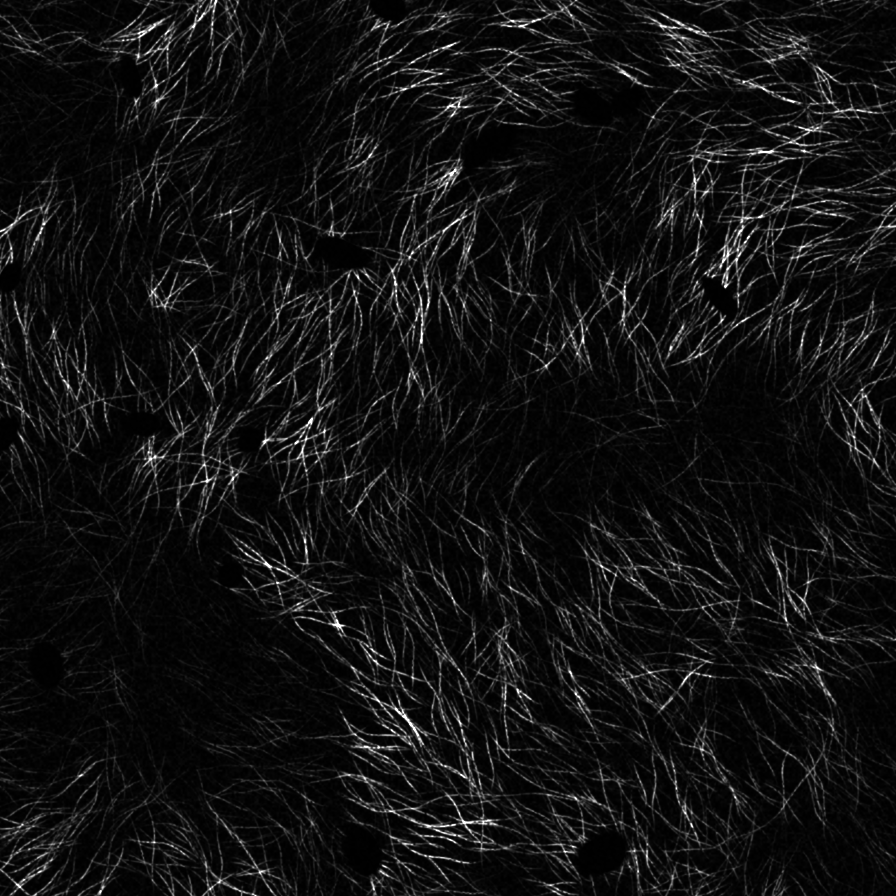
Give the GLSL for this texture, as a Shadertoy shader.

```glsl
// Dark micrograph of fine tangled fibres flowing around cells and black voids
#define GAIN 0.41          // brightness of the strongest strands
#define WIDTH 0.0012       // half width of a strand
#define SHORT_CELLS 16.0   // grid of the short strands
#define SHORT_COUNT 14
#define LONG_CELLS 9.0     // grid of the long strands
#define LONG_COUNT 8
#define BODY_CELLS 6.0     // grid of cell bodies and voids
#define MAIN_ANGLE 1.05    // prevailing direction of the strands
#define GRAIN_SCALE 400.0  // frequency of the speckle
#define FLOOR 0.024        // faint speckled background

// Four random values from integer coordinates
vec4 hash4(ivec4 cell) {
    uvec4 v = uvec4(cell + 512) * 1664525u + 1013904223u;
    v += v.yzxy * v.wxyz;
    v ^= v >> 16u;
    v += v.yzxy * v.wxyz;
    return vec4(v >> 8u) / 16777216.0;
}

float noise(vec2 p) {
    ivec2 i = ivec2(floor(p));
    vec2 f = fract(p);
    f = f * f * (3.0 - 2.0 * f);
    float a = hash4(ivec4(i, 3, 1)).x;
    float b = hash4(ivec4(i + ivec2(1, 0), 3, 1)).x;
    float c = hash4(ivec4(i + ivec2(0, 1), 3, 1)).x;
    float d = hash4(ivec4(i + ivec2(1, 1), 3, 1)).x;
    return mix(mix(a, b, f.x), mix(c, d, f.x), f.y);
}

float fbm(vec2 p) {
    return 0.55 * noise(p) + 0.29 * noise(p * 2.1 + 7.3) + 0.16 * noise(p * 4.3 + 19.1);
}

// Nearest elliptical body: relative radius, kind, tangent direction
vec4 nearestBody(vec2 p) {
    vec4 best = vec4(9.0, 1.0, 1.0, 0.0);
    ivec2 home = ivec2(floor(p * BODY_CELLS));
    for (int y = -1; y <= 1; y++)
    for (int x = -1; x <= 1; x++) {
        ivec2 cell = home + ivec2(x, y);
        vec4 h = hash4(ivec4(cell, 11, 5));
        vec4 shape = hash4(ivec4(cell, 12, 6));
        float angle = MAIN_ANGLE + (h.z - 0.5) * 3.0;
        vec2 axis = vec2(cos(angle), sin(angle));
        mat2 toBody = mat2(axis.x, -axis.y, axis.y, axis.x);
        float size = h.w < 0.45 ? 0.7 : 1.1;
        vec2 radii = size * vec2(mix(0.025, 0.058, shape.x), mix(0.015, 0.036, shape.y));
        vec2 q = toBody * (p - (vec2(cell) + h.xy) / BODY_CELLS) / radii;
        float r = length(q);
        if (r < best.x) {
            vec2 normal = transpose(toBody) * (q / radii);
            best = vec4(r, h.w, normalize(vec2(-normal.y, normal.x) + 1e-5));
        }
    }
    return best;
}

float isNest(float kind) { return step(0.45, kind) * step(kind, 0.72); }

// Direction and angular spread of the strands around a point
vec2 flow(vec2 p) {
    float base = MAIN_ANGLE + (fbm(p * 3.2 + 4.0) - 0.5) * 5.5 - 0.5 * smoothstep(0.5, 1.0, p.y);
    vec4 body = nearestBody(p);
    float near = 0.85 * exp(-4.0 * (body.x - 1.0) * (body.x - 1.0));
    vec2 tangent = vec2(body.z * body.z - body.w * body.w, 2.0 * body.z * body.w);
    vec2 twice = mix(vec2(cos(2.0 * base), sin(2.0 * base)), tangent, near);
    float spread = mix(1.0, 2.6, isNest(body.y) * smoothstep(1.2, 0.7, body.x));
    return vec2(0.5 * atan(twice.y, twice.x + 1e-5), spread);
}

// Sum of thin bent strands scattered in a grid
float strands(vec2 p, float cells, int count, int layer, float width) {
    vec2 g = p * cells;
    ivec2 home = ivec2(floor(g));
    float sum = 0.0;
    for (int y = -1; y <= 1; y++)
    for (int x = -1; x <= 1; x++) {
        ivec2 cell = home + ivec2(x, y);
        vec2 dir = flow((vec2(cell) + 0.5) / cells);
        for (int k = 0; k < count; k++) {
            vec4 h = hash4(ivec4(cell, k, layer));
            float angle = dir.x + (h.z - 0.5) * dir.y;
            float c = cos(angle), s = sin(angle);
            vec2 d = g - vec2(cell) - h.xy;
            vec2 q = vec2(c * d.x + s * d.y, c * d.y - s * d.x);
            float reach = mix(0.45, 0.95, fract(h.w * 37.0));
            float bend = (fract(h.z * 53.0) - 0.5) * 0.7;
            float off = q.y - bend * q.x * q.x - 0.025 * sin(q.x * 7.0 + h.x * 40.0);
            off /= width * cells * sqrt(1.0 + 4.0 * bend * bend * q.x * q.x);
            sum += h.w * h.w * exp(-off * off) * (1.0 - smoothstep(reach * 0.4, reach, abs(q.x)));
        }
    }
    return sum;
}

void mainImage(out vec4 fragColor, in vec2 fragCoord) {
    vec2 p = fragCoord / iResolution.y;
    float width = max(WIDTH, 0.6 / iResolution.y);
    float fibres = strands(p, SHORT_CELLS, SHORT_COUNT, 21, width)
                 + strands(p, LONG_CELLS, LONG_COUNT, 22, width);

    // Patchy brightness and narrow dark clefts
    float tone = mix(0.12, 1.5, smoothstep(0.25, 0.75, fbm(p * 6.0 + 31.0)));
    tone *= mix(0.4, 1.4, noise(p * 26.0));
    tone *= mix(0.3, 1.0, smoothstep(0.0, 0.07, abs(fbm(p * 6.5 + 57.0) - 0.5)));

    // Bright nests with a dark gap around them, and black voids with a lit rim
    vec4 body = nearestBody(p + 0.016 * (vec2(noise(p * 22.0), noise(p * 22.0 + 40.0)) - 0.5));
    float r = body.x, nest = isNest(body.y), hole = step(body.y, 0.45);
    tone *= 1.0 + nest * (0.9 * smoothstep(1.15, 0.85, r) - 0.6 * exp(-40.0 * (r - 1.3) * (r - 1.3)));
    float open = mix(1.0, smoothstep(0.85, 1.15, r), hole);
    tone *= open * (1.0 + 0.6 * hole * exp(-15.0 * (r - 1.3) * (r - 1.3)));

    // Speckle
    float grain = noise(p * GRAIN_SCALE);
    float value = GAIN * fibres * tone * (0.25 + 1.5 * grain);
    value += FLOOR * mix(0.25, 1.0, open) * 2.0 * grain * noise(p * GRAIN_SCALE * 0.7 + 90.0);
    fragColor = vec4(vec3(min(value, 1.0)), 1.0);
}
```
